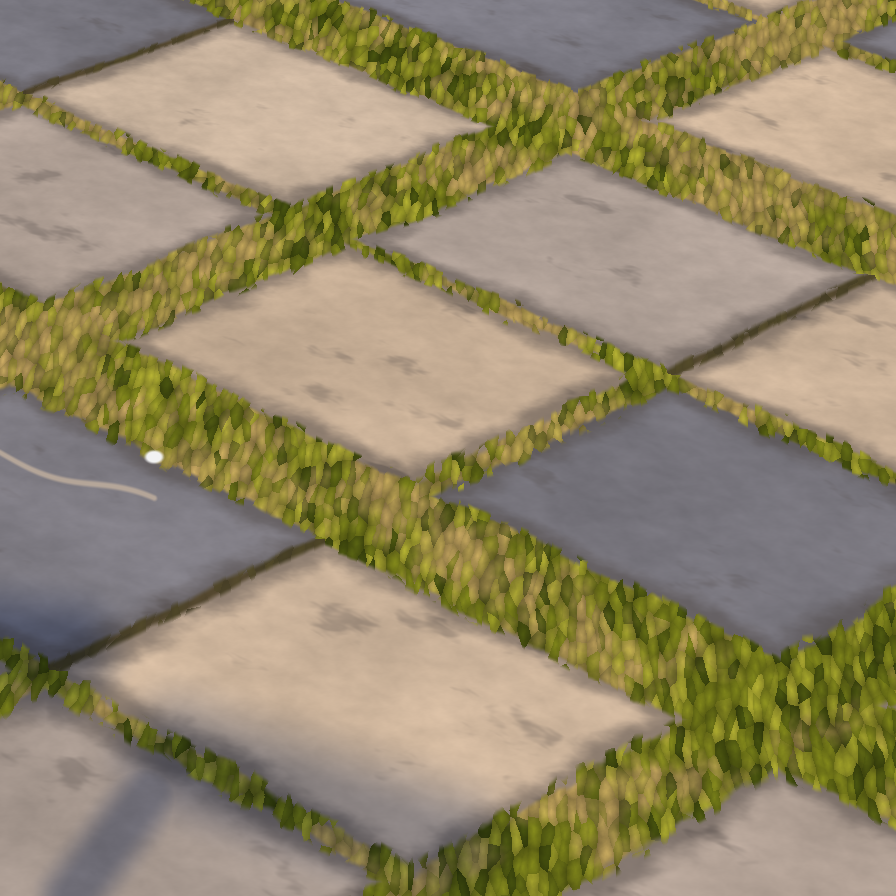
Give the GLSL for this texture, as a Shadertoy shader.

```glsl
const vec3 STONE_LIGHT = vec3(0.78, 0.69, 0.60);
const vec3 STONE_MID   = vec3(0.67, 0.61, 0.57);
const vec3 STONE_DARK  = vec3(0.48, 0.47, 0.50);
const vec3 STAIN       = vec3(0.31, 0.28, 0.27);
const vec3 SHADOW_TINT = vec3(0.66, 0.71, 0.82);
const vec3 SOIL        = vec3(0.27, 0.23, 0.16);
const vec3 GRASS_DEEP  = vec3(0.24, 0.28, 0.05);
const vec3 GRASS       = vec3(0.43, 0.45, 0.09);
const vec3 GRASS_LIT   = vec3(0.60, 0.59, 0.17);
const vec3 STRAW       = vec3(0.69, 0.57, 0.35);
const vec3 TWIG        = vec3(0.76, 0.69, 0.62);
const vec2  WIDE_GAP   = vec2(0.115, 0.175); // half widths in slab units
const vec2  THIN_GAP   = vec2(0.045, 0.036);
const float BARE_GAP   = 0.014;
const float RAGGED     = 0.032;
const vec2  BLADE_FREQ = vec2(88.0, 34.0);

// Columns: slab step down-right, slab step up-right, lattice origin
const mat3 GROUND_TO_CANVAS = mat3(0.359, -0.219, -0.07,
                                   0.349,  0.184,  0.07,
                                   0.030,  0.615,  1.00);

vec2 hash2(vec2 p) {
    vec3 q = fract(p.xyx * vec3(0.1031, 0.1030, 0.0973));
    q += dot(q, q.yzx + 33.33);
    return fract((q.xx + q.yz) * q.zy);
}

// Layered, bent sines, roughly -1 to 1
float waves(vec2 p) {
    float sum = 0.0, amp = 0.5;
    for (int i = 0; i < 5; i++) {
        sum += amp * sin(p.x + 1.7 * sin(p.y * 0.8)) * cos(p.y + 1.3 * sin(p.x * 0.7));
        p = mat2(1.5, 1.2, -1.2, 1.5) * p + 2.7;
        amp *= 0.6;
    }
    return sum;
}

// Cellular noise: distance to the nearest point and its two random values
vec3 cells(vec2 p) {
    vec2 base = floor(p);
    vec3 best = vec3(9.0);
    for (int y = -1; y <= 1; y++)
    for (int x = -1; x <= 1; x++) {
        vec2 id = base + vec2(x, y);
        float d = length(id + hash2(id) - p);
        if (d < best.x) best = vec3(d, hash2(id + 57.0));
    }
    return best;
}

float segment(vec2 p, vec2 a, vec2 b) {
    vec2 ab = b - a;
    return length(p - a - ab * clamp(dot(p - a, ab) / dot(ab, ab), 0.0, 1.0));
}

// Even joints are wide, odd ones thin; some thin joints hold no grass
vec2 jointWidth(vec2 line, vec2 cell) {
    vec2 thin = vec2(mix(THIN_GAP.x, BARE_GAP, mod(cell.y, 2.0)), THIN_GAP.y);
    return mix(WIDE_GAP, thin, mod(line, 2.0));
}

vec3 grassColor(vec2 uv, vec3 blade) {
    float patches = waves(uv * vec2(13.0, 17.0) + 1.0);
    float dry = smoothstep(0.0, 0.7, patches * 0.8 + 0.55 * uv.y + 0.5 * (blade.y - 0.5));
    vec3 col = mix(GRASS_DEEP, GRASS, smoothstep(0.0, 0.5, blade.z));
    col = mix(col, GRASS_LIT, smoothstep(0.55, 1.0, blade.z));
    col = mix(col, STRAW, dry * (0.4 + 0.5 * blade.y));
    return col * (1.14 - 0.38 * blade.x + 0.12 * waves(uv * 90.0));
}

vec3 stoneColor(vec2 ground, vec2 cell, float inset) {
    vec2 rnd = hash2(cell + 11.0);
    float odd = mod(cell.x + cell.y, 2.0);
    float dark = mod(cell.x - floor((cell.x + cell.y) * 0.5), 2.0);
    vec3 col = mix(STONE_LIGHT, mix(STONE_MID, STONE_DARK, dark), odd);
    col *= 0.97 + 0.07 * rnd.x + vec3(0.02, 0.0, -0.03) * (rnd.y - 0.5);
    // Mottling, fine grain and worn stains
    vec2 p = ground + rnd * 9.0;
    float mottle = waves(p * 5.0);
    col *= 1.0 + 0.09 * mottle + 0.035 * waves(p * 38.0);
    float rim = 1.0 - smoothstep(0.0, 0.08, inset + 0.035 * waves(p * 14.0));
    float spots = smoothstep(0.42, 0.85, waves(p * vec2(8.0, 11.0) + 4.0));
    return mix(col, STAIN, clamp(0.5 * rim + 0.3 * spots, 0.0, 0.7));
}

void mainImage(out vec4 fragColor, in vec2 fragCoord) {
    vec2 uv = fragCoord / iResolution.xy;
    vec3 h = inverse(GROUND_TO_CANVAS) * vec3(uv, 1.0);
    vec2 ground = h.xy / h.z;
    ground += 0.008 * vec2(waves(ground * 6.0), waves(ground.yx * 6.0 + 3.0));
    vec2 cell = floor(ground), f = ground - cell;

    // Distance inside the slab, and the joint beside its nearest edge
    vec2 lowGap = jointWidth(cell, cell), highGap = jointWidth(cell + 1.0, cell);
    vec2 low = f - lowGap, high = 1.0 - f - highGap;
    vec2 edge = min(low, high);
    vec2 gap = mix(highGap, lowGap, step(low, high));
    float inset = min(edge.x, edge.y);
    float bare = 1.0 - smoothstep(0.015, 0.03, edge.x < edge.y ? gap.x : gap.y);

    // Leaning blades, finer toward the far side
    vec2 lean = vec2(uv.x - 0.25 * uv.y + 0.006 * waves(uv * 22.0), uv.y);
    vec3 blade = cells(lean * BLADE_FREQ * (1.0 + 0.45 * uv.y));
    vec3 grass = mix(grassColor(uv, blade), SOIL, 0.85 * bare);
    float ragged = RAGGED * (1.0 - 0.75 * bare) * (blade.y - 0.5 + 0.5 * waves(uv * 30.0));
    vec3 col = mix(grass, stoneColor(ground, cell, inset), smoothstep(-0.009, 0.011, inset + ragged));

    // Soft shadows across the near slabs
    float shade = 1.0 - smoothstep(0.01, 0.10, segment(uv, vec2(0.20, 0.16), vec2(0.50, 0.06)));
    shade = max(shade, 1.0 - smoothstep(0.01, 0.05, segment(uv, vec2(0.08, 0.0), vec2(0.17, 0.12))));
    shade = max(shade, 1.0 - smoothstep(0.02, 0.09, segment(uv, vec2(0.0, 0.28), vec2(0.07, 0.27))));
    col *= mix(vec3(1.0), SHADOW_TINT, shade);

    // Twig and pebble
    float bend = 0.008 * sin(uv.x * 30.0);
    float twig = segment(uv + vec2(0.0, bend), vec2(0.0, 0.495), vec2(0.172, 0.437));
    col = mix(col, TWIG, 0.8 * (1.0 - smoothstep(0.001, 0.005, twig)));
    float pebble = length((uv - vec2(0.172, 0.490)) * vec2(0.7, 1.0));
    col = mix(col, vec3(0.95), 1.0 - smoothstep(0.005, 0.009, pebble));
    fragColor = vec4(clamp(col, 0.0, 1.0), 1.0);
}
```
